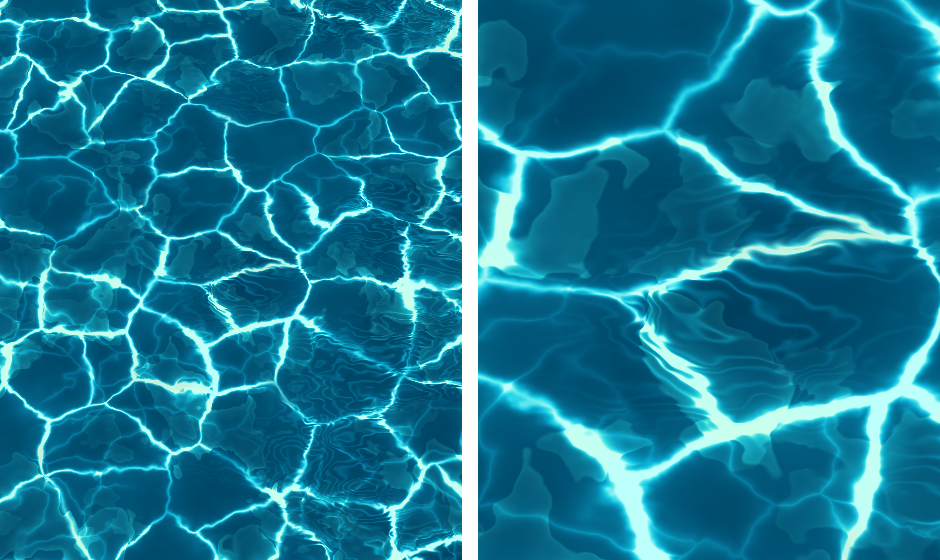
Left, the full canvas; right, a detail of the centre.
Reproduce this texture procedurally as a Shadertoy shader.

```glsl
#define CELLS 6.3
#define WARP 0.55
#define LINE_WIDTH 0.034
#define LINE_LIGHT 0.72
#define GLOW_LIGHT 0.33
#define FINE_LIGHT 0.30
#define SHEET_LIGHT 0.38
#define RIPPLE_LIGHT 0.30
#define SPLASH vec2(0.44, 0.49)

float hash(vec2 p) {
    return fract(sin(dot(p, vec2(127.1, 311.7))) * 43758.5453);
}

vec2 hash2(vec2 p) {
    return vec2(hash(p), hash(p + 57.3));
}

float noise(vec2 p) {
    vec2 i = floor(p), f = fract(p);
    f = f * f * (3.0 - 2.0 * f);
    return mix(mix(hash(i), hash(i + vec2(1, 0)), f.x),
               mix(hash(i + vec2(0, 1)), hash(i + vec2(1, 1)), f.x), f.y);
}

float fbm(vec2 p) {
    float sum = 0.0, amp = 0.5;
    for (int i = 0; i < 4; i++) {
        sum += amp * noise(p);
        p = mat2(1.6, 1.2, -1.2, 1.6) * p + 7.1;
        amp *= 0.5;
    }
    return sum;
}

vec2 warp(vec2 p) {
    return vec2(fbm(p), fbm(p + 31.7)) - 0.47;
}

// Distance to the nearest border between Voronoi cells
float cellEdge(vec2 p) {
    vec2 cell = floor(p), f = fract(p), nearest = vec2(0), home = vec2(0);
    float best = 9.0;
    for (int y = -1; y <= 1; y++)
    for (int x = -1; x <= 1; x++) {
        vec2 g = vec2(x, y), r = g + hash2(cell + g) - f;
        if (dot(r, r) < best) { best = dot(r, r); nearest = r; home = g; }
    }
    float edge = 9.0;
    for (int y = -2; y <= 2; y++)
    for (int x = -2; x <= 2; x++) {
        vec2 g = home + vec2(x, y), r = g + hash2(cell + g) - f, d = r - nearest;
        if (dot(d, d) > 1e-4) edge = min(edge, dot(0.5 * (r + nearest), normalize(d)));
    }
    return edge;
}

// Folded sheet of light: one crisp bright rim, fading inward
float sheet(vec2 p, float level) {
    float x = fbm(p) - level;
    return smoothstep(-0.008, 0.012, x) * exp(-9.0 * max(x, 0.0));
}

// Water colour from deep shade to white glint
vec3 waterColour(float light) {
    vec3 stops[7] = vec3[7](
        vec3(0.00, 0.23, 0.35), vec3(0.00, 0.31, 0.44), vec3(0.01, 0.39, 0.53),
        vec3(0.02, 0.50, 0.64), vec3(0.03, 0.66, 0.81), vec3(0.17, 0.85, 0.91),
        vec3(0.74, 1.00, 0.98));
    float t = clamp(light * 6.0, 0.0, 6.0);
    vec3 colour = stops[0];
    for (int i = 1; i < 7; i++)
        colour = mix(colour, stops[i], clamp(t - float(i - 1), 0.0, 1.0));
    return colour;
}

void mainImage(out vec4 fragColor, in vec2 fragCoord) {
    vec2 uv = fragCoord / iResolution.y;

    // Surface recedes toward the top
    vec2 p = CELLS * vec2((uv.x - 0.41) * (1.0 + 0.3 * uv.y), uv.y * (1.0 + 0.45 * uv.y));
    vec2 bend = warp(p * 1.3);
    vec2 q = p + WARP * bend + 0.10 * warp(p * 5.0 + 9.0);

    // Choppy water: around the splash and in scattered patches on the right
    vec2 away = uv - SPLASH;
    away = vec2(away.x + away.y, 1.6 * (away.y - away.x) * 0.7 + away.y * 0.6);
    float splash = exp(-dot(away, away) * 75.0);
    float chop = smoothstep(0.5, 0.75, noise(p * 0.8 + 14.0)) * smoothstep(0.2, 0.7, uv.x);
    chop = max(splash, 0.8 * chop);
    float contour = fbm(p * vec2(1.2, 2.2) + 0.8 * bend + 3.0);
    float ripple = sin(85.0 * contour + 6.0 * p.y);
    q += 0.025 * chop * ripple;

    // Main web of caustic lines
    float d = cellEdge(q);
    float vary = noise(p * 1.4 + 40.0);
    float width = LINE_WIDTH * mix(0.45, 1.5, noise(p * 2.1 + 5.0));
    float core = exp(-d * d / (width * width)) * mix(0.3, 1.15, vary);
    float glow = exp(-d / 0.10) * mix(0.6, 1.2, vary);

    // Finer, fainter strands
    float fineEdge = cellEdge(q * 1.7 + 0.7 * bend + 21.0);
    float strand = exp(-fineEdge / 0.045) * smoothstep(0.35, 0.75, noise(p * 1.1 + 70.0));

    // Translucent folds, strongest beside the web
    float folds = sheet(q * vec2(1.5, 1.2) + 0.6 * bend + 11.0, 0.55)
                + 0.6 * sheet(q * vec2(1.9, 2.3) - bend + 83.0, 0.58);
    folds *= 0.45 + 0.75 * exp(-d / 0.15);

    float light = 0.02 + 0.26 * fbm(p * 1.6 + 50.0);
    light += LINE_LIGHT * core + GLOW_LIGHT * glow + FINE_LIGHT * strand + SHEET_LIGHT * folds;
    light += RIPPLE_LIGHT * chop * (pow(0.5 + 0.5 * ripple, 4.0) - 0.3);

    // Greener folds and rare warm dispersion on the brightest lines
    vec3 colour = waterColour(light);
    colour += vec3(0.05, 0.01, -0.05) * clamp(folds, 0.0, 1.0);
    float warm = smoothstep(0.78, 0.95, noise(p * 1.7 + 90.0)) * core;
    colour = mix(colour, vec3(0.80, 0.88, 0.72), 0.5 * clamp(warm, 0.0, 1.0));
    fragColor = vec4(clamp(colour, 0.0, 1.0), 1.0);
}
```
